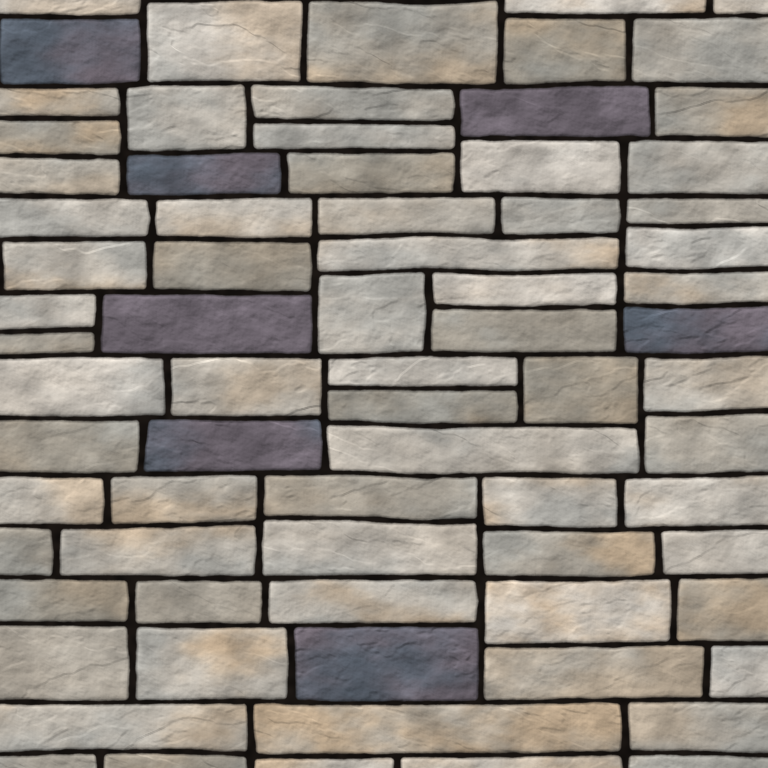
A Shadertoy shader for this texture:

```glsl
float hash(vec2 p) {
    return fract(sin(dot(p, vec2(127.1, 311.7))) * 43758.545);
}

float noise(vec2 p) {
    vec2 i = floor(p), f = fract(p);
    f = f * f * (3.0 - 2.0 * f);
    return mix(mix(hash(i), hash(i + vec2(1, 0)), f.x),
               mix(hash(i + vec2(0, 1)), hash(i + vec2(1, 1)), f.x), f.y);
}

float fbm(vec2 p) {
    float sum = 0.0, amp = 0.5;
    for (int i = 0; i < 5; i++) {
        sum += amp * noise(p);
        p = mat2(1.6, 1.2, -1.2, 1.6) * p + 3.7;
        amp *= 0.5;
    }
    return sum;
}

// Cut the wall at random until the block around p is stone sized
void findStone(vec2 p, out vec2 lo, out vec2 hi, out float id) {
    lo = vec2(-0.12, -0.09);
    hi = vec2(1.10, 1.08);
    id = 1.0;
    for (int i = 0; i < 9; i++) {
        vec2 size = hi - lo;
        if (size.x * size.y < mix(0.016, 0.036, hash(vec2(id, 2.0)))) break;
        bool upright = size.x > size.y * mix(3.0, 4.6, hash(vec2(id, 3.0)));
        vec2 cut = mix(lo, hi, mix(0.36, 0.64, hash(vec2(id, 5.0))));
        bool beyond = upright ? p.x > cut.x : p.y > cut.y;
        if (upright) {
            if (beyond) lo.x = cut.x; else hi.x = cut.x;
        } else {
            if (beyond) lo.y = cut.y; else hi.y = cut.y;
        }
        id = 2.0 * id + (beyond ? 1.0 : 0.0);
    }
}

// Split ledges over a fine grain
float relief(vec2 p, float id) {
    float seed = 20.0 * hash(vec2(id, 7.0));
    vec2 q = p * vec2(8.0, 15.0);
    q.x += q.y * (hash(vec2(id, 8.0)) - 0.5) * 1.6;
    float layers = 5.0 * fbm(q + seed);
    float ledge = floor(layers) + 0.25 * fract(layers) + 0.75 * smoothstep(0.0, 0.16, fract(layers));
    float chipping = mix(0.03, 0.15, hash(vec2(id, 9.0)));
    return ledge * chipping + 0.55 * fbm(p * vec2(32.0, 44.0) + seed);
}

void mainImage(out vec4 fragColor, in vec2 fragCoord) {
    vec2 uv = fragCoord / iResolution.xy;
    vec2 p = uv + 0.006 * (vec2(noise(uv * 11.0), noise(uv * 9.0 + 5.0)) - 0.5);

    vec2 lo, hi;
    float id;
    findStone(p, lo, hi, id);
    vec2 halfSize = 0.5 * (hi - lo);
    vec2 local = p - 0.5 * (lo + hi);

    // Tapered, rounded outline with a ragged edge
    float taper = (hash(vec2(id, 11.0)) - 0.5) * local.y / halfSize.y;
    vec2 inset = vec2(0.0035 + 0.007 * max(taper, 0.0) + 0.007 * max(-taper, 0.0) * step(0.0, local.x), 0.0028);
    vec2 b = abs(local) - halfSize + inset + 0.005;
    float d = length(max(b, 0.0)) + min(max(b.x, b.y), 0.0) - 0.005;
    d += 0.004 * (fbm(uv * 45.0) - 0.48);

    // Stone colour: mostly pale and tan, some slate
    float tone = hash(vec2(id, 13.0));
    float blotch = fbm(uv * vec2(7.0, 13.0) + 15.0 * tone);
    bool slate = fract(id * 0.618) > 0.87;
    vec3 stone = mix(vec3(0.59, 0.565, 0.52), vec3(0.79, 0.765, 0.73), tone);
    float rust = smoothstep(0.45, 0.75, blotch) * hash(vec2(id, 17.0));
    stone = mix(stone, vec3(0.77, 0.64, 0.49), 0.6 * rust);
    stone = mix(stone, vec3(0.60, 0.61, 0.60), 0.5 * smoothstep(0.48, 0.25, blotch));
    if (slate) stone = mix(vec3(0.34, 0.37, 0.41), vec3(0.42, 0.39, 0.42), smoothstep(0.3, 0.65, blotch + 0.3 * tone - 0.15));
    stone *= 0.8 + 0.4 * fbm(uv * 28.0 + 9.0 * tone);

    // Light from the upper left
    float slope = relief(uv, id) - relief(uv + vec2(-0.0015, 0.0026), id);
    float light = 1.0 + (slate ? 2.4 : 1.7) * (slope > 0.0 ? 0.7 * slope : slope);
    float rim = smoothstep(-0.010, -0.001, d);
    light += 0.14 * rim * clamp(local.y / halfSize.y - 0.3 * local.x / halfSize.x, -1.0, 1.0);
    light *= 1.0 - 0.35 * smoothstep(-0.004, 0.0, d);
    stone *= clamp(light, 0.35, 1.3);

    // Dark open joints
    vec3 joint = vec3(0.085, 0.07, 0.06) * (0.7 + 0.6 * noise(uv * 90.0));
    float soft = max(0.0010, 1.0 / iResolution.y);
    vec3 color = mix(stone, joint, smoothstep(-soft, soft, d));
    fragColor = vec4(clamp(color, 0.0, 1.0), 1.0);
}
```
